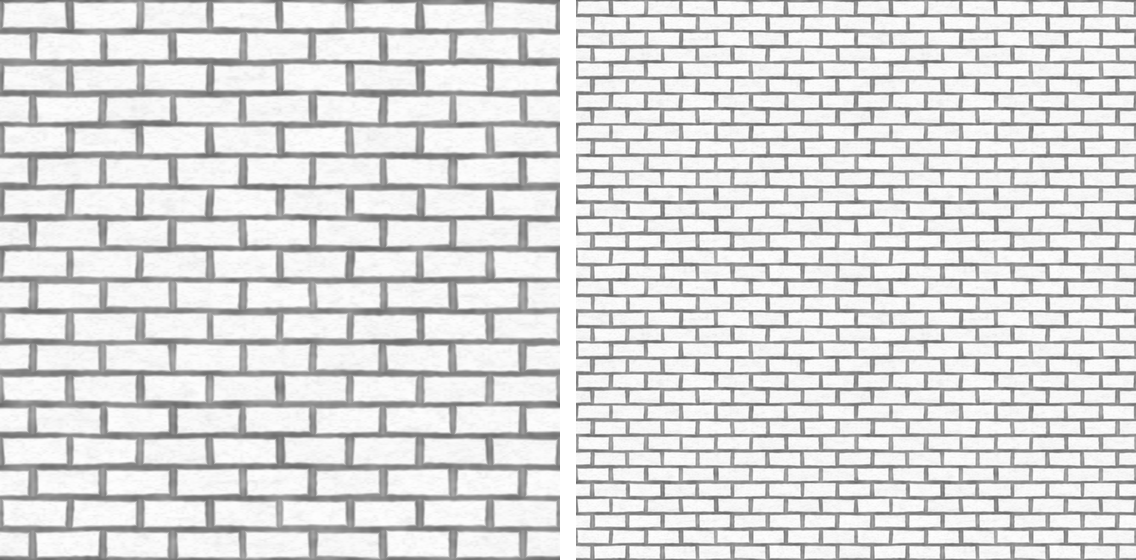
Left: one tile. Right: repeated 2 by 2.
Reproduce this texture procedurally as a Shadertoy shader.

```glsl
float hash(vec2 p) {
    vec3 q = fract(p.xyx * vec3(0.1031, 0.1030, 0.0973));
    q += dot(q, q.yzx + 33.33);
    return fract((q.x + q.y) * q.z);
}

// Value noise with a whole number of cells across the canvas
float noise(vec2 uv, vec2 cells) {
    vec2 p = uv * cells;
    vec2 i = floor(p), f = fract(p);
    f = f * f * (3.0 - 2.0 * f);
    vec2 a = mod(i, cells), b = mod(i + 1.0, cells);
    return mix(mix(hash(a), hash(vec2(b.x, a.y)), f.x),
               mix(hash(vec2(a.x, b.y)), hash(b), f.x), f.y);
}

// Random shift of one brick edge, sloping between its two ends
float edgeShift(vec2 id, float edge, float along) {
    float start = hash(id + 17.0 * edge + 31.0);
    float end = hash(id + 17.0 * edge + 131.0);
    return 0.085 * (mix(start, end, along) - 0.5);
}

void mainImage(out vec4 fragColor, in vec2 fragCoord) {
    vec2 uv = fragCoord / iResolution.xy;

    // Running bond: 8 bricks across, 18 courses
    vec2 grid = uv * vec2(8.0, 18.0);
    float course = floor(grid.y);
    grid.x -= 0.47 * (1.0 - mod(course, 2.0));
    vec2 id = vec2(mod(floor(grid.x), 8.0), course);
    vec2 f = fract(grid);
    vec2 q = (f - 0.5) * vec2(2.25, 1.0);

    // Crooked four-sided brick, negative inside
    float left = -q.x - 1.0 + edgeShift(id, 1.0, f.y);
    float right = q.x - 1.0 + edgeShift(id, 2.0, f.y);
    float bottom = -q.y - 0.4 + edgeShift(id, 3.0, f.x);
    float top = q.y - 0.4 + edgeShift(id, 4.0, f.x);
    float d = max(max(left, right), max(bottom, top));
    d += 0.025 * (noise(uv, vec2(90.0, 110.0)) - 0.5);

    // Mortar: pale core in upright joints, dark core in level joints
    vec2 toJoint = vec2(1.125, 0.5) - abs(q);
    float upright = 1.0 - smoothstep(0.0, 0.1, toJoint.x);
    float level = 1.0 - smoothstep(0.0, 0.09, toJoint.y);
    float mortar = 0.535 + 0.08 * upright * (1.0 - level) - 0.03 * level;
    mortar += 0.13 * (noise(uv, vec2(24.0, 36.0)) - 0.5);
    mortar += 0.06 * (noise(uv, vec2(96.0, 120.0)) - 0.5);

    // Whitewashed face: fine sideways grain and faint stains
    float grain = noise(uv, vec2(190.0, 340.0)) * noise(uv, vec2(100.0, 240.0));
    float stain = smoothstep(0.55, 0.9, noise(uv, vec2(30.0, 72.0)));
    float face = 0.995 - 0.06 * grain - 0.03 * stain * noise(uv, vec2(110.0, 180.0));
    face -= 0.012 * hash(id + 7.0);

    float cover = 1.0 - smoothstep(-0.06, 0.05, d);
    fragColor = vec4(vec3(mix(mortar, face, cover)), 1.0);
}
```
